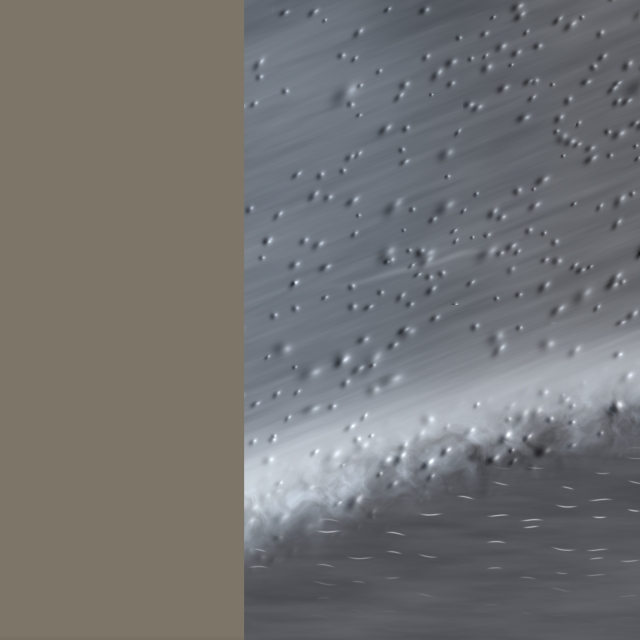
Write a three.js fragment shader that draws this texture.

```glsl
// Wet brushed metal with a bright folded ridge and water drops, beside a flat taupe panel.
varying vec2 vUv;

float hash(vec2 p) {
  return fract(sin(dot(p, vec2(127.1, 311.7))) * 43758.5453);
}

float noise(vec2 p) {
  vec2 i = floor(p), f = fract(p);
  f = f * f * (3.0 - 2.0 * f);
  return mix(mix(hash(i), hash(i + vec2(1.0, 0.0)), f.x),
             mix(hash(i + vec2(0.0, 1.0)), hash(i + 1.0), f.x), f.y);
}

float fbm(vec2 p) {
  float sum = 0.0, amp = 0.5;
  for (int i = 0; i < 4; i++) {
    sum += amp * noise(p);
    p = p * 2.03 + 7.1;
    amp *= 0.5;
  }
  return sum;
}

vec2 turn(vec2 p, float a) {
  return vec2(cos(a) * p.x + sin(a) * p.y, cos(a) * p.y - sin(a) * p.x);
}

// Signed relief of scattered drops: positive on the lit side, negative in shade.
float drops(vec2 p, float cells, float radius, float density, float seed) {
  vec2 q = turn(p, 0.6) * cells, cell = floor(q);
  float relief = 0.0;
  for (int y = -1; y <= 1; y++) {
    for (int x = -1; x <= 1; x++) {
      vec2 id = cell + vec2(float(x), float(y));
      float size = radius * cells * mix(0.55, 1.25, hash(id + seed + 3.7));
      vec2 center = id + vec2(hash(id + seed), hash(id + seed + 19.3));
      vec2 d = turn(q - center, 0.5 * hash(id + seed + 8.1) - 0.15) / size;
      d.x /= mix(1.0, 2.0, hash(id + seed + 5.9));
      float present = step(hash(id + seed + 41.0), density);
      float body = exp(-dot(d, d) * 1.4);
      vec2 g = d - vec2(0.55, -0.2);
      relief += present * (dot(d, vec2(0.85, -0.5)) * body * 1.2
              + 0.6 * exp(-dot(g, g) * 7.0) - 0.15 * body);
    }
  }
  return relief;
}

// Short pale dashes lying along x.
float dashes(vec2 p, vec2 grid, float density) {
  vec2 q = p * grid, id = floor(q), f = fract(q) - 0.5;
  f.y += 0.5 * (hash(id + 2.0) - 0.5) + 0.15 * sin(f.x * 5.0 + 6.0 * hash(id));
  float along = smoothstep(0.48, 0.1, abs(f.x) / mix(0.4, 1.0, hash(id + 6.0)));
  return step(hash(id + 13.0), density) * along * exp(-f.y * f.y * 110.0);
}

void main() {
  vec2 p = vUv;
  float t = max(p.x - 0.3815, 0.0), side = t / 0.6185;
  float d = p.y - (0.237 + 0.38 * t - 0.16 * t * t);

  // Brushed sheet above the ridge
  vec2 grain = turn(p, 0.38);
  float clouds = fbm(grain * vec2(4.0, 9.0));
  float brush = fbm(grain * vec2(7.0, 90.0));
  vec3 sheet = mix(vec3(0.445, 0.475, 0.515), vec3(0.395, 0.405, 0.425), smoothstep(0.1, 0.9, side));
  sheet *= 1.0 - 0.1 * smoothstep(0.88, 1.0, p.y);
  sheet *= 1.0 - 0.07 * exp(-pow((d - 0.18) / 0.06, 2.0));
  sheet += 0.13 * (clouds - 0.47) + 0.1 * (brush - 0.47);
  float scratch = p.y - 0.557 - 0.24 * (p.x - 0.56) - 0.008 * noise(p * 18.0);
  sheet += 0.08 * exp(-pow(scratch / 0.005, 2.0))
         * smoothstep(0.45, 0.62, p.x) * smoothstep(0.8, 0.7, p.x);

  // Dark sheet below the ridge
  float low = fbm(p * vec2(9.0, 60.0) + 4.0);
  vec3 base = vec3(0.34, 0.347, 0.37) + 0.1 * (low - 0.47) + 0.05 * (clouds - 0.47);
  base -= 0.03 * exp(-pow((d + 0.17) / 0.05, 2.0));
  float ragged = 0.05 * (fbm(p * 22.0) - 0.47);
  float lowWidth = mix(0.115, 0.06, side);
  float below = smoothstep(-lowWidth - 0.02, -lowWidth + 0.04, d + ragged);
  vec3 color = mix(base, sheet, below);

  // Ridge glow: a wide haze above and a rougher fall below
  float width = d > 0.0 ? 0.065 : mix(0.08, 0.045, side);
  float wet = d > 0.0 ? d : d + ragged * smoothstep(0.0, -0.04, d);
  float glow = exp(-pow(wet / width, 2.0));
  vec3 shine = mix(vec3(0.77, 0.80, 0.83), vec3(0.66, 0.68, 0.71), smoothstep(0.0, 0.6, side));
  color = mix(color, shine, glow * 0.92);
  color += 0.06 * exp(-pow((d - 0.05) / 0.07, 2.0)) * (0.6 + brush);

  // Splashed water along the lower side of the ridge
  float splash = exp(-pow((d + 0.055) / 0.045, 2.0));
  float ripple = fbm(p * 38.0 + 3.0 * fbm(p * 14.0));
  color += splash * (ripple - 0.47) * vec3(0.48, 0.52, 0.56);
  float foam = drops(p, 36.0, 0.0075, 0.6, 71.0);
  float patches = smoothstep(0.38, 0.58, noise(p * 9.0 + 2.0));
  color += foam * splash * mix(0.2, 0.65, patches) * (1.0 - 0.5 * side);

  // Drops on the sheet, crowding toward the upper right
  float open = smoothstep(-0.06, 0.02, d);
  float crowd = clamp(0.14 + 0.4 * side * smoothstep(0.4, 0.9, p.y)
              + 0.2 * exp(-pow((d - 0.25) / 0.15, 2.0)), 0.0, 0.6);
  float beads = drops(p, 36.0, 0.0055, crowd, 11.0);
  float large = drops(p, 17.0, 0.0105, 0.36 * smoothstep(0.6, 0.2, d), 29.0);
  color += open * (0.34 * beads + 0.24 * large) * vec3(0.96, 1.0, 1.03);

  // Fine dashes on the dark sheet
  float dashZone = smoothstep(-0.08, -0.12, d) * exp(-pow((p.y - 0.19) / 0.09, 2.0));
  color += 0.35 * dashZone * dashes(turn(p, -0.07), vec2(19.0, 75.0), 0.22);

  // Flat panel at the left
  vec3 panel = vec3(0.49, 0.46, 0.405) * (1.0 - 0.04 * smoothstep(0.008, 0.0, p.y));
  color = mix(panel, color, smoothstep(0.3805, 0.3825, p.x));
  gl_FragColor = vec4(clamp(color, 0.0, 1.0), 1.0);
}
```
